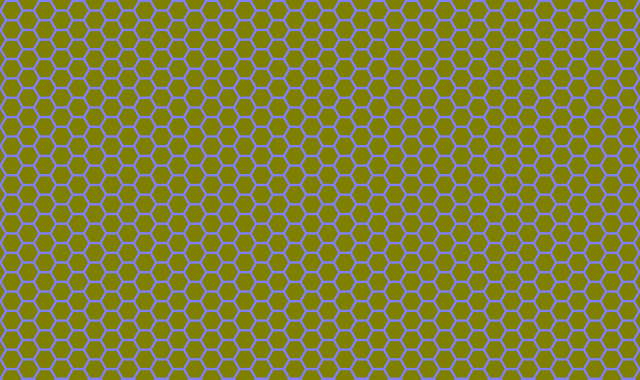
Write a WebGL 2 fragment shader that draws this pattern.

```glsl
#version 300 es
precision highp float;
// Honeycomb mesh: flat-topped hexagons on a staggered lattice, outlined
// in periwinkle over olive. Two interleaved rectangular grids give the
// nearest cell centre, and a hexagon distance gives the shared outline.

uniform vec2 u_resolution;
out vec4 outColor;

const float SQRT3 = 1.7320508;
const vec2 REPEATS = vec2(19.2, 19.61);        // cells across and down
const vec2 FIRST_CENTRE = vec2(0.0182, 0.9722); // top left cell, canvas units
const float LINE_WIDTH = 0.122;                // relative to cell height
const vec3 OLIVE = vec3(0.502, 0.502, 0.0);
const vec3 PERIWINKLE = vec3(0.502, 0.502, 1.0);

// Offset from the centre of the nearest rectangular cell
vec2 repeatCell(vec2 p, vec2 size) {
  return p - size * floor(p / size + 0.5);
}

// Offset from the nearest hexagon centre; hexagons have unit height
vec2 nearestHexagon(vec2 p) {
  vec2 size = vec2(SQRT3, 1.0);
  vec2 a = repeatCell(p, size);
  vec2 b = repeatCell(p - 0.5 * size, size);
  return dot(a, a) < dot(b, b) ? a : b;
}

// Distance from a point inside the hexagon to its closest side
float sideDistance(vec2 p) {
  p = abs(p);
  return 0.5 - max(p.y, dot(p, vec2(0.5 * SQRT3, 0.5)));
}

// Antialiased coverage of a line centred on distance zero
float lineCoverage(float dist, float width, float pixel) {
  return clamp((0.5 * width - dist) / pixel + 0.5, 0.0, 1.0);
}

void main() {
  vec2 uv = gl_FragCoord.xy / u_resolution;
  vec2 p = (uv - FIRST_CENTRE) * REPEATS * vec2(SQRT3, 1.0);
  float pixel = REPEATS.y / u_resolution.y;

  float dist = sideDistance(nearestHexagon(p));
  float mesh = lineCoverage(dist, LINE_WIDTH, pixel);
  outColor = vec4(mix(OLIVE, PERIWINKLE, mesh), 1.0);
}
```
